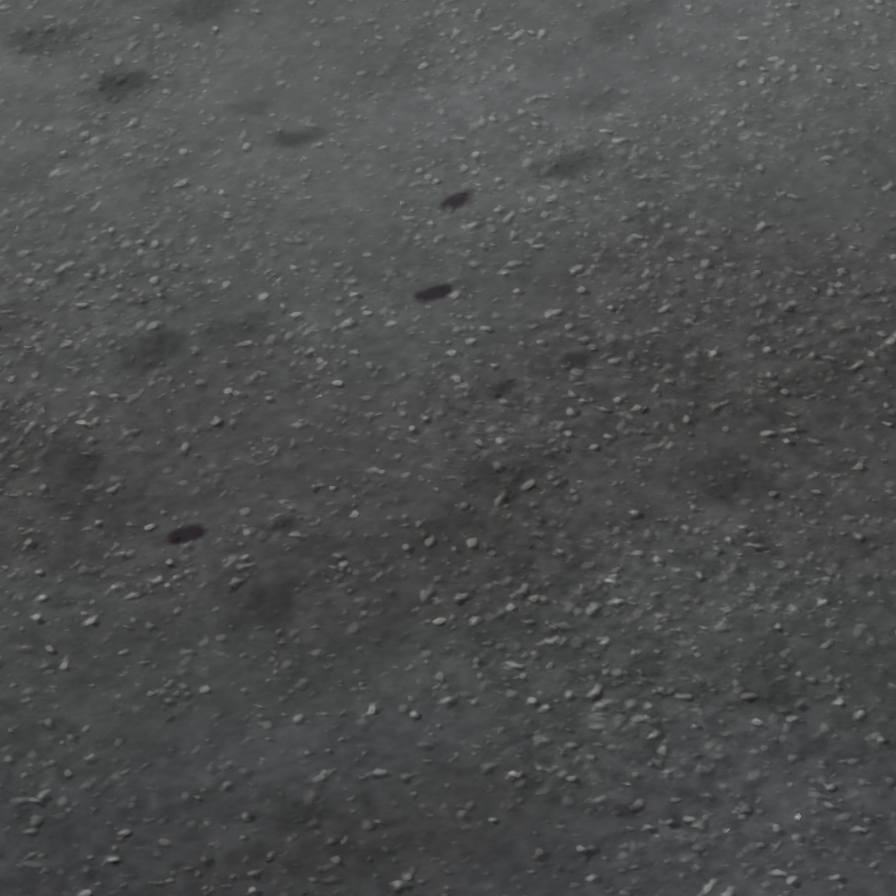
Reproduce this texture procedurally as a WebGL 2 fragment shader.

```glsl
#version 300 es
precision highp float;

uniform vec2 u_resolution;
out vec4 fragColor;

const int SPOT_COUNT = 24;

vec3 hash3(vec2 p) {
    vec3 q = fract(p.xyx * vec3(0.1031, 0.1030, 0.0973));
    q += dot(q, q.yxz + 33.33);
    return fract((q.xxy + q.yzz) * q.zyx);
}

float valueNoise(vec2 p) {
    vec2 i = floor(p);
    vec2 f = fract(p);
    f = f * f * (3.0 - 2.0 * f);
    float low = mix(hash3(i).x, hash3(i + vec2(1, 0)).x, f.x);
    float high = mix(hash3(i + vec2(0, 1)).x, hash3(i + vec2(1, 1)).x, f.x);
    return mix(low, high, f.y);
}

float fbm(vec2 p) {
    float sum = 0.0;
    float weight = 0.5;
    for (int i = 0; i < 4; i++) {
        sum += weight * valueNoise(p);
        p = p * 2.03 + 17.3;
        weight *= 0.5;
    }
    return sum / 0.9375;
}

vec2 rotate(vec2 p, float angle) {
    float c = cos(angle);
    float s = sin(angle);
    return vec2(c * p.x + s * p.y, c * p.y - s * p.x);
}

// Receding plane: cells shrink towards the top
vec2 groundPlane(vec2 p, float recession) {
    float depth = 1.0 - recession * p.y;
    return vec2((p.x - 0.5) / depth, -log(depth) / recession);
}

// Scattered stones: x is the lit face, y the shade beside it
vec2 stones(vec2 p, float density, float seed) {
    vec2 cell = floor(p);
    vec2 result = vec2(0.0);
    float ragged = 1.3 * (valueNoise(p * 3.1 + seed) - 0.5);
    for (int y = -1; y <= 1; y++) {
        for (int x = -1; x <= 1; x++) {
            vec2 id = cell + vec2(x, y);
            vec3 place = hash3(id + seed);
            vec3 form = hash3(id + seed + 71.7);
            float present = step(place.z, density);
            vec2 radius = vec2(mix(0.26, 0.56, form.x * form.x), mix(0.19, 0.30, form.y));
            vec2 d = p - id - place.xy;
            float angle = (form.y - 0.4) * 1.5;
            float lit = length(rotate(d, angle) / radius) + ragged;
            float shade = length(rotate(d - vec2(0.18, -0.30), angle) / radius) + ragged;
            float gain = present * mix(0.25, 1.0, form.z * form.z);
            result.x = max(result.x, gain * (1.0 - smoothstep(0.0, 1.25, lit)));
            result.y = max(result.y, gain * (1.0 - smoothstep(0.1, 1.35, shade)));
        }
    }
    return result;
}

// Soft stains: x is broad and faint, y is small and deep
vec2 stains(vec2 p) {
    vec2 result = vec2(0.0);
    float ragged = 1.0 * (fbm(p * 42.0) - 0.5);
    for (int i = 0; i < SPOT_COUNT; i++) {
        vec3 place = hash3(vec2(float(i) * 3.7, 12.4));
        vec3 form = hash3(vec2(float(i) * 5.3, 48.9));
        float deep = step(0.74, place.z);
        float size = mix(mix(0.024, 0.062, form.x), mix(0.014, 0.028, form.x), deep);
        vec2 centre = vec2(place.x, pow(place.y, 0.75));
        vec2 d = rotate(p - centre, mix(0.08, 0.5, form.y)) / vec2(size, size * 0.40);
        float cover = 1.0 - smoothstep(mix(0.3, 0.5, deep), 1.25, length(d) + ragged);
        cover *= mix(0.4, 1.0, form.z);
        result = max(result, cover * vec2(1.0 - deep, deep));
    }
    return result;
}

// Worn surface, cool and pale in the distance
vec3 pavement(vec2 p) {
    vec3 near = vec3(0.262, 0.265, 0.270);
    vec3 middle = vec3(0.275, 0.278, 0.275);
    vec3 far = vec3(0.374, 0.380, 0.382);
    vec3 tone = mix(near, middle, smoothstep(0.0, 0.5, p.y));
    tone = mix(tone, far, smoothstep(0.40, 1.0, p.y + 0.12 * (0.5 - p.x)));
    float sheen = fbm(rotate(p, 0.12) * vec2(2.2, 6.5) + 4.0) - 0.5;
    return tone + sheen * vec3(0.090, 0.094, 0.100);
}

void main() {
    vec2 p = gl_FragCoord.xy / min(u_resolution.x, u_resolution.y);
    vec2 ground = rotate(groundPlane(p, 0.32), 0.24);
    vec3 colour = pavement(p);

    // Tarry grain, stronger where the surface is rough
    float drift = smoothstep(0.3, 0.7, fbm(ground * vec2(4.0, 7.0) + 31.0));
    float contrast = mix(1.0, 0.65, smoothstep(0.45, 0.85, p.y));
    float grain = fbm(ground * vec2(62.0, 105.0)) - 0.5;
    float mottling = fbm(ground * vec2(14.0, 26.0) + 9.0) - 0.5;
    colour += mix(0.09, 0.15, drift) * contrast * grain + 0.06 * mottling;

    // Stones gather in loose drifts
    vec2 coarse = stones(ground * vec2(43.0, 54.0), mix(0.20, 0.62, drift), 5.0);
    vec2 fine = stones(ground * vec2(66.0, 84.0), mix(0.30, 0.60, drift), 57.0);

    vec2 stain = stains(p);
    colour *= 1.0 - 0.25 * stain.x;
    colour = mix(colour, vec3(0.150, 0.130, 0.150), 0.9 * stain.y);

    colour -= contrast * (0.10 * coarse.y + 0.05 * fine.y);
    float glint = contrast * (0.27 * coarse.x + 0.14 * fine.x) * (1.0 - 0.8 * max(stain.x, stain.y));
    colour += glint * vec3(1.0, 0.99, 0.95);

    fragColor = vec4(clamp(colour, 0.0, 1.0), 1.0);
}
```
